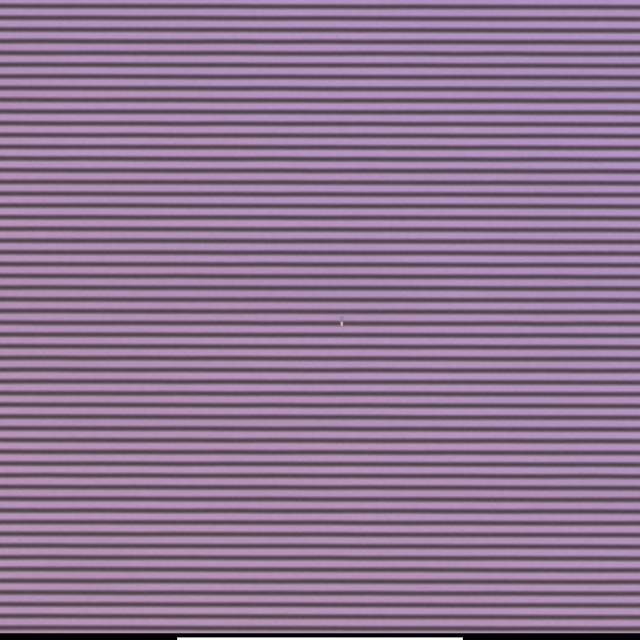
Reproduce this pattern procedurally as a Shadertoy shader.

```glsl
// Lilac slatted shutter: about 54 slats with soft dark grooves, tilted very slightly.
// A periodic distance gives each groove; value noise adds weathering and grain.
// A small latch sits near the middle, and a dark sill with a pale bar lies below.

const float PITCH = 0.01833;        // height of one slat
const float GROOVE_Y = 0.4948;      // height of the reference groove at the centre
const float TILT = 0.002;           // drop of the grooves across the width
const float SILL_TOP = 0.0104;
const vec2 LATCH = vec2(0.534, 0.499);

const vec3 GROOVE = vec3(0.32, 0.27, 0.30);
const vec3 SLAT_PINK = vec3(0.71, 0.575, 0.715);
const vec3 SLAT_BLUE = vec3(0.695, 0.58, 0.765);
const vec3 SILL = vec3(0.01, 0.01, 0.02);

float hash(vec2 p) {
    vec3 q = fract(vec3(p.xyx) * 0.1031);
    q += dot(q, q.yzx + 33.33);
    return fract((q.x + q.y) * q.z);
}

float noise(vec2 p) {
    vec2 cell = floor(p), f = fract(p);
    f = f * f * (3.0 - 2.0 * f);
    return mix(mix(hash(cell), hash(cell + vec2(1, 0)), f.x),
               mix(hash(cell + vec2(0, 1)), hash(cell + vec2(1, 1)), f.x), f.y);
}

// Soft-edged box coverage
float box(vec2 p, vec2 halfSize, float blur) {
    vec2 d = abs(p) - halfSize;
    float dist = length(max(d, 0.0)) + min(max(d.x, d.y), 0.0);
    return 1.0 - smoothstep(-blur, blur, dist);
}

vec3 slats(vec2 uv, float pixel) {
    float row = (uv.y - GROOVE_Y + TILT * (uv.x - 0.5)) / PITCH;
    float index = floor(row + 0.5);
    float offset = row - index;

    // Groove profile, wandering a little along each slat
    float wander = noise(vec2(uv.x * 14.0, index * 3.7)) - 0.5;
    float dist = abs(offset + 0.025 * wander);
    float soft = 0.25 * pixel / PITCH;
    float lit = smoothstep(0.03 - soft, 0.36 + soft, dist);

    // Bluer towards the upper right, pinker towards the lower left
    float cool = smoothstep(0.1, 1.0, 0.45 * uv.x + 0.55 * uv.y);
    vec3 face = mix(SLAT_PINK, SLAT_BLUE, cool);
    face *= 1.0 + 0.025 * (noise(uv * vec2(7.0, 9.0)) - 0.5);
    face *= 1.0 + 0.02 * (hash(vec2(floor(row), 5.0)) - 0.5);

    vec3 color = mix(GROOVE, face, lit);
    float grain = noise(uv * vec2(190.0, 330.0)) - 0.5;
    return color + 0.022 * grain * vec3(1.0, 0.8, 1.1);
}

// Blue-grey tab above a pale tip, with faint rust along the groove
vec3 addLatch(vec3 color, vec2 p, float blur) {
    float rust = exp(-pow(p.x / 0.018, 2.0) - pow((p.y + 0.004) / 0.002, 2.0));
    color = mix(color, vec3(0.45, 0.24, 0.25), 0.4 * rust);
    float tab = box(p - vec2(0.0, 0.003), vec2(0.0032, 0.004), blur);
    color = mix(color, vec3(0.53, 0.54, 0.62), 0.8 * tab);
    float tip = box(p + vec2(0.0, 0.005), vec2(0.002, 0.0032), blur);
    return mix(color, vec3(0.80, 0.76, 0.73), 0.9 * tip);
}

vec3 addSill(vec3 color, vec2 uv, float pixel) {
    float rim = exp(-pow((uv.y - SILL_TOP - 0.0015) / 0.0015, 2.0));
    color = mix(color, vec3(0.62, 0.58, 0.62), 0.6 * rim);
    float sill = 1.0 - smoothstep(-0.5 * pixel, 0.5 * pixel, uv.y - SILL_TOP);
    color = mix(color, SILL, sill);
    float bar = box(uv - vec2(0.5, 0.0), vec2(0.223, 0.004), 0.5 * pixel);
    return mix(color, vec3(0.98, 1.0, 0.97), bar);
}

void mainImage(out vec4 fragColor, in vec2 fragCoord) {
    vec2 uv = fragCoord / iResolution.xy;
    float pixel = 1.0 / iResolution.y;

    vec3 color = slats(uv, pixel);
    color = addLatch(color, uv - LATCH, max(0.0012, 0.5 * pixel));
    color = addSill(color, uv, pixel);
    fragColor = vec4(clamp(color, 0.0, 1.0), 1.0);
}
```
